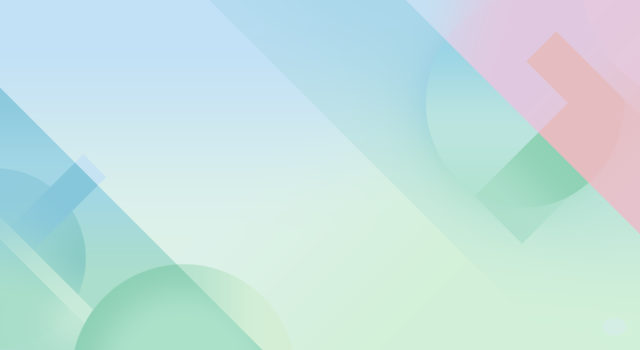
A WebGL 1 fragment shader for this background:

```glsl
precision highp float;
// Pastel geometric backdrop: 45 degree bands of blue, mint and pink, overlaid
// with translucent discs and bars. Space is 7.68 x 4.2 with y pointing down;
// "across" (x - y) and "along" (x + y) are the two diagonal coordinates.
uniform vec2 u_resolution;

float px; // size of one pixel in scene units

float above(float v, float edge) { return smoothstep(-px, px, v - edge); }
float between(float v, float lo, float hi) { return above(v, lo) * (1.0 - above(v, hi)); }
float disc(vec2 p, vec2 c, float r) { return 1.0 - above(length(p - c), r); }
float glow(vec2 p, vec2 c, float r) { vec2 q = (p - c) / r; return exp(-dot(q, q)); }

// Wide pale band, blue at the top and green at the lower right
vec3 centreBand(vec2 p) {
  vec3 c = mix(vec3(0.76, 0.88, 0.965), vec3(0.865, 0.945, 0.915), smoothstep(0.3, 2.9, p.y));
  return mix(c, vec3(0.825, 0.94, 0.85), smoothstep(5.0, 9.0, p.x + p.y));
}

// Deeper band to its right, with a soft shadow around the large disc
vec3 tealBand(vec2 p, float across, float rim) {
  vec3 c = mix(vec3(0.67, 0.845, 0.92), vec3(0.73, 0.89, 0.86), smoothstep(0.0, 2.4, p.y));
  c = mix(c, vec3(0.82, 0.94, 0.85), smoothstep(1.8, 4.0, p.y));
  c = mix(c, centreBand(p), 0.42 * (1.0 - smoothstep(2.5, 4.3, across)));
  vec3 shadow = mix(vec3(0.59, 0.81, 0.89), vec3(0.66, 0.87, 0.79), smoothstep(0.9, 2.3, p.y));
  return mix(c, shadow, 0.6 * exp(-max(rim, 0.0) * 4.5));
}

// Lower left triangle
vec3 leftCorner(vec2 p) {
  vec3 c = mix(vec3(0.55, 0.79, 0.87), vec3(0.635, 0.84, 0.90), smoothstep(1.1, 2.1, p.y));
  c = mix(c, vec3(0.67, 0.87, 0.80), smoothstep(2.1, 3.4, p.y));
  return mix(c, vec3(0.60, 0.84, 0.73), smoothstep(6.0, 7.3, p.x + p.y));
}

// Upper right triangle
vec3 pinkCorner(vec2 p) {
  vec3 c = mix(vec3(0.77, 0.88, 0.95), vec3(0.88, 0.79, 0.88), smoothstep(5.0, 6.2, p.x + 0.3 * p.y));
  c = mix(c, vec3(0.90, 0.765, 0.80), smoothstep(7.2, 9.4, p.x + p.y));
  return mix(c, vec3(0.90, 0.79, 0.87), 0.7 * disc(p, vec2(8.5, -0.25), 1.52));
}

void main() {
  vec2 uv = gl_FragCoord.xy / u_resolution;
  vec2 p = vec2(uv.x, 1.0 - uv.y) * vec2(7.68, 4.2);
  px = 7.68 / u_resolution.x;
  float across = p.x - p.y;
  float along = p.x + p.y;

  // Large disc on the right: signed distance and mask
  float rim = (length((p - vec2(6.30, 1.23)) / vec2(1.19, 1.26)) - 1.0) * 1.22;
  float bigDisc = 1.0 - above(rim, 0.0);

  // Centre and teal bands
  vec3 col = mix(centreBand(p), tealBand(p, across, rim), above(across, 2.51));

  // Disc fill, from blue to mint
  vec3 fill = mix(vec3(0.60, 0.83, 0.90), vec3(0.735, 0.895, 0.875), smoothstep(0.4, 1.6, p.y));
  fill = mix(fill, vec3(0.70, 0.89, 0.82), smoothstep(1.5, 2.4, p.y));
  col = mix(col, fill, bigDisc);

  // Green bar crossing the lower rim of the disc
  float bar = between(along, 8.05, 9.19) * above(across, 3.34);
  vec3 green = mix(vec3(0.665, 0.87, 0.79), vec3(0.565, 0.825, 0.715), smoothstep(3.6, 4.7, across));
  float barFade = mix(0.75 * (1.0 - smoothstep(3.4, 4.7, across)), 1.0, bigDisc);
  col = mix(col, green, max(bar, bigDisc * above(along, 8.05) * above(across, 3.34)) * barFade);

  // Pink triangle with its coral hook
  vec3 pink = pinkCorner(p);
  pink = mix(pink, vec3(0.87, 0.79, 0.88), 0.3 * bigDisc * (1.0 - smoothstep(7.2, 8.2, along)));
  float hook = max(between(across, 5.58, 6.30) * above(along, 7.05),
                   above(along, 8.05) * (1.0 - above(across, 6.30)));
  float hookFade = mix(0.5 * (1.0 - smoothstep(8.8, 10.0, along)), 0.95, bigDisc);
  pink = mix(pink, vec3(0.90, 0.735, 0.745), hook * hookFade);
  col = mix(col, pink, above(across, 4.87));

  // Left triangle and its half disc, darker toward the right rim
  float inLeft = 1.0 - above(across, -1.05);
  vec3 left = leftCorner(p);
  vec2 c = vec2(-0.05, 3.10);
  vec3 half_ = mix(vec3(0.565, 0.80, 0.865), vec3(0.66, 0.87, 0.79), smoothstep(2.3, 3.6, p.y));
  half_ = mix(half_, vec3(0.53, 0.79, 0.77), 0.85 * glow(p, vec2(1.05, 3.05), 0.5));
  left = mix(left, half_, disc(p, c, 1.08));

  // Blue bar poking out over the band edge
  float tab = between(along, 2.85, 3.40) * (1.0 - above(across, -0.85));
  left = mix(left, vec3(0.53, 0.78, 0.86), tab * smoothstep(-3.0, -1.5, across));
  col = mix(col, vec3(0.76, 0.88, 0.96), 0.8 * tab);
  col = mix(col, left, inLeft);

  // Light streak with a glow at its lower end
  float streak = between(across, -2.87, -2.60) * smoothstep(1.8, 4.6, along);
  col = mix(col, vec3(0.79, 0.92, 0.86), 0.85 * streak);
  float spill = glow(p, vec2(0.92, 3.82), 0.38) * (1.0 - above(across, -2.60));
  col = mix(col, vec3(0.79, 0.92, 0.85), 0.7 * spill);

  // Green disc at the bottom, denser over the triangle and near its rim
  vec2 base = vec2(2.205, 4.52);
  float inner = 1.35 - length(p - base);
  vec3 dense = mix(vec3(0.56, 0.82, 0.715), vec3(0.67, 0.88, 0.79), smoothstep(0.0, 0.65, inner));
  vec3 light = mix(vec3(0.72, 0.89, 0.81), vec3(0.83, 0.935, 0.84), smoothstep(2.2, 3.2, p.x));
  col = mix(col, mix(light, dense, inLeft), above(inner, 0.0));

  // Pale pill in the lower right corner
  vec2 q = p - vec2(7.37, 3.92);
  q.x -= clamp(q.x, -0.04, 0.04);
  col = mix(col, vec3(0.84, 0.93, 0.91), 0.8 * (1.0 - above(length(q), 0.1)));

  gl_FragColor = vec4(col, 1.0);
}
```
